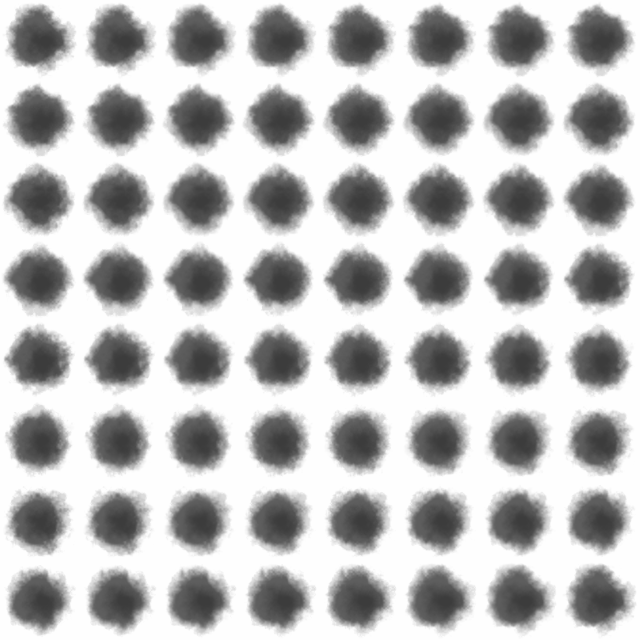
Reproduce this pattern procedurally as a WebGL 2 fragment shader.

```glsl
#version 300 es
precision highp float;

#define REPEATS 8.0
#define EDGE_OUTER 0.425
#define EDGE_INNER 0.25
#define BILLOW 0.26
#define NOISE_SCALE 5.0
#define WISP_OPACITY 0.22
#define CORE_GREY 0.235
#define RIM_GREY 0.37
#define PAPER_GREY 0.995

uniform vec2 u_resolution;
out vec4 fragColor;

const float TAU = 6.28319;

float hash(vec3 p) {
    p = fract(p * vec3(0.1031, 0.1137, 0.0973));
    p += dot(p, p.yzx + 33.33);
    return fract((p.x + p.y) * p.z);
}

// Value noise whose third axis wraps after zPeriod lattice cells.
float loopNoise(vec3 p, float zPeriod) {
    vec3 i = floor(p);
    vec3 f = fract(p);
    f = f * f * (3.0 - 2.0 * f);
    float layers[2];
    for (int k = 0; k < 2; k++) {
        vec3 c = vec3(i.xy, mod(i.z + float(k), zPeriod));
        float low = mix(hash(c), hash(c + vec3(1, 0, 0)), f.x);
        float high = mix(hash(c + vec3(0, 1, 0)), hash(c + vec3(1, 1, 0)), f.x);
        layers[k] = mix(low, high, f.y);
    }
    return mix(layers[0], layers[1], f.z);
}

// Phase runs from 0 to 1 over the whole sheet and then loops.
float smokeNoise(vec2 p, float phase) {
    float sum = 0.0;
    float total = 0.0;
    float weight = 1.0;
    float zPeriod = 4.0;
    for (int octave = 0; octave < 4; octave++) {
        sum += weight * loopNoise(vec3(p, phase * zPeriod), zPeriod);
        total += weight;
        weight *= 0.58;
        zPeriod += 4.0;
        p = p * 2.03 + 17.3;
    }
    return sum / total;
}

// Round puff that sharpens towards its top and left corners.
float puffDistance(vec2 p, float phase) {
    float sharpness = 0.28 + 0.25 * cos(TAU * (phase - 0.33));
    sharpness *= smoothstep(-0.3, 0.3, p.y - p.x);
    float diamond = 0.8 * (abs(p.x) + abs(p.y));
    return mix(length(p), diamond, sharpness);
}

float puffGrey(vec2 p, float phase) {
    vec2 noisePos = (p + 2.0) * NOISE_SCALE;
    float billow = smokeNoise(noisePos, phase) - 0.5;
    float drift = smokeNoise(noisePos * 1.4 + 41.0, phase) - 0.5;
    float dist = puffDistance(p + vec2(0.012, 0.0), phase);

    // Dense body with a thin veil of wisps around it
    float body = smoothstep(EDGE_OUTER, EDGE_INNER, dist + BILLOW * billow);
    float veil = WISP_OPACITY * smoothstep(0.43, 0.34, dist + 0.36 * drift);
    float opacity = max(body, veil + body * (1.0 - veil));

    // Darkest a little below and right of the centre
    float depth = length(p - vec2(0.035, -0.035)) + 0.22 * drift;
    float smoke = mix(CORE_GREY, RIM_GREY, smoothstep(0.04, 0.32, depth));

    // Keep the cell borders clear
    vec2 border = abs(p);
    opacity *= smoothstep(0.495, 0.43, max(border.x, border.y));
    return mix(PAPER_GREY, smoke, opacity);
}

void main() {
    vec2 grid = gl_FragCoord.xy / u_resolution * REPEATS;
    vec2 cell = floor(grid);

    // Frames advance left to right, then from the top row down
    float frame = (REPEATS - 1.0 - cell.y) * REPEATS + cell.x;
    float phase = frame / (REPEATS * REPEATS);
    fragColor = vec4(vec3(puffGrey(fract(grid) - 0.5, phase)), 1.0);
}
```
